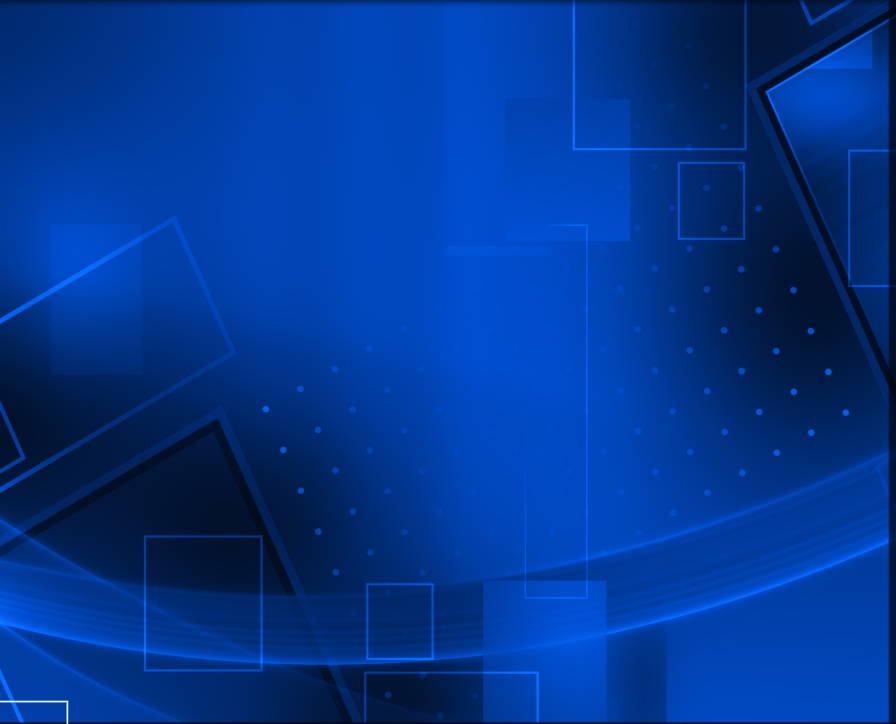
This background is drawn by a WebGL 2 fragment shader. Its source:

```glsl
#version 300 es
precision highp float;
// Deep blue technical backdrop: soft pools of light and shade, tilted panels,
// upright frames, two slanted dot lattices and a curved ribbon of light.
// Brightness is composed as one scalar, then mapped to a blue ramp.
uniform vec2 u_resolution;
out vec4 fragColor;

const float ASPECT = 1.2367;
const vec2 TILT_RIGHT = vec2(0.914, 0.407);
const vec2 TILT_UP = vec2(-0.508, 0.862);
const vec3 NAVY = vec3(0.008, 0.02, 0.045);
const vec3 AZURE = vec3(0.0, 0.375, 1.0);

float hash(float n) {
  n = fract(n * 0.1031);
  n *= n + 33.33;
  return fract(n * (n + n));
}

float noise(float x) {
  float i = floor(x), f = fract(x);
  return mix(hash(i), hash(i + 1.0), f * f * (3.0 - 2.0 * f));
}

// Soft elliptical falloff
float glow(vec2 p, vec2 center, vec2 radius) {
  vec2 q = (p - center) / radius;
  return exp(-dot(q, q));
}

float inside(float d, float px) { return 1.0 - smoothstep(-px, px, d); }

float stroke(float d, float halfWidth, float px) { return inside(abs(d) - halfWidth, px); }

// Upright box given as left, bottom, right, top
float box(vec2 p, vec4 r) {
  vec2 e = abs(p - 0.5 * (r.xy + r.zw)) - 0.5 * (r.zw - r.xy);
  return max(e.x, e.y);
}

// Slanted box hanging from a corner; the sign of size picks its direction
float tiltedBox(vec2 p, vec2 corner, vec2 size) {
  vec2 q = p - corner;
  vec2 s = vec2(dot(q, TILT_RIGHT), dot(q, TILT_UP));
  vec2 e = abs(s + 0.5 * size) - 0.5 * abs(size);
  return max(e.x, e.y);
}

// One quadrant of a slanted lattice, chosen by the sign of side
float dots(vec2 p, vec2 origin, float side, float px) {
  mat2 lattice = mat2(0.02415, -0.0564, 0.0477, 0.0277);
  vec2 g = inverse(lattice) * (p - origin);
  vec2 id = round(g);
  float quadrant = step(-0.5, min(id.x * side, id.y * side));
  return quadrant * inside(length(lattice * (g - id)) - 0.0045, px);
}

float backdrop(vec2 p) {
  float L = 0.72;
  L *= 1.0 - 0.42 * glow(p, vec2(0.0, 1.0), vec2(0.3, 0.25));
  L *= 1.0 - 0.78 * glow(p, vec2(0.0, 0.41), vec2(0.26, 0.19));
  L *= 1.0 - 0.72 * glow(p, vec2(0.33, 0.27), vec2(0.22, 0.18));
  L *= 1.0 - 0.78 * glow(p, vec2(0.54, 0.03), vec2(0.2, 0.16));
  L *= 1.0 - 0.8 * glow(p, vec2(1.13, 0.6), vec2(0.23, 0.28));
  L *= 1.0 - 0.72 * glow(p, vec2(1.05, 0.97), vec2(0.22, 0.2));
  L *= 1.0 - 0.35 * glow(p, vec2(0.89, 0.05), vec2(0.05, 0.13));
  L += 0.12 * glow(p, vec2(0.75, 0.4), vec2(0.18, 0.4));
  L += 0.18 * glow(p, vec2(0.1, 0.6), vec2(0.08, 0.13));
  float sweep = p.y - (0.63 - 0.13 * p.x - 0.1 * p.x * p.x);
  L *= 1.0 - 0.11 * exp(-p.x) * (1.0 - smoothstep(-0.06, 0.01, sweep));
  L *= 1.0 + 0.04 * smoothstep(0.61, 0.62, p.x) * smoothstep(0.5, 0.8, p.y);
  return L * (0.98 + 0.05 * noise(p.x * 14.0));
}

// Curved ribbon with streaks running along it
float ribbon(float L, vec2 p, float px) {
  float low = 0.082 + 0.28 * (p.x - 0.45) * (p.x - 0.45);
  float high = 0.18 + 0.285 * (p.x - 0.4) * (p.x - 0.4);
  float t = (p.y - low) / (high - low);
  float ends = exp(-p.x * 5.0) + 0.9 * smoothstep(0.55, 0.95, p.x);
  float shade = 0.37 + 0.24 * ends + 0.3 * exp(-5.0 * max(t, 0.0));
  shade += 0.3 * exp(-p.x * 6.0) * exp(-8.0 * (t - 0.35) * (t - 0.35));
  shade += 0.1 * (noise(t * 18.0 + p.x * 2.0) - 0.5);
  float body = inside(low - p.y, px) * (1.0 - smoothstep(0.93, 1.03, t));
  L = mix(L, shade, 0.8 * body);
  L += 0.22 * exp(-abs(p.y - low) * 200.0);
  return L + 0.25 * ends * exp(-abs(p.y - high) * 220.0);
}

void main() {
  vec2 p = gl_FragCoord.xy / u_resolution * vec2(ASPECT, 1.0);
  float px = 0.75 / u_resolution.y;
  float L = backdrop(p);

  // Translucent upright blocks
  L += 0.05 * inside(box(p, vec4(0.07, 0.483, 0.196, 0.69)), px);
  L += 0.04 * inside(box(p, vec4(0.617, 0.647, 0.76, 0.66)), px);
  float block = inside(box(p, vec4(0.697, 0.667, 0.87, 0.863)), px);
  L = mix(L, 0.83 - 0.9 * (p.y - 0.667), 0.8 * block);
  block = inside(box(p, vec4(0.92, -0.1, 1.227, 0.23)), px);
  L = mix(L, 0.77 - 0.9 * p.y, 0.65 * block);

  // Dot lattices, fading away from their brightest corners
  float spots = dots(p, vec2(0.367, 0.435), 1.0, px) * exp(-6.5 * max(p.x - 0.37, 0.0));
  spots += dots(p, vec2(1.1675, 0.43), -1.0, px) * glow(p, vec2(1.17, 0.41), vec2(0.32, 0.38));
  L = mix(L, max(L, 0.92), min(spots, 1.0));

  // Tilted panels: left outline, lower left sheet, right window
  float d = tiltedBox(p, vec2(0.2415, 0.702), vec2(0.6, 0.207));
  L += stroke(d + 0.003, 0.0035, px) * (0.07 + 0.5 * exp(-p.x * 9.0));
  d = tiltedBox(p, vec2(0.306, 0.44), vec2(1.0));
  L *= 1.0 - 0.2 * inside(d, px);
  L += 0.15 * stroke(d + 0.006, 0.006, px);
  L *= 1.0 - 0.45 * stroke(d + 0.019, 0.006, px);
  d = tiltedBox(p, vec2(1.03, 0.882), vec2(-1.0, 1.0));
  float pane = 0.2 + 0.55 * glow(p, vec2(1.13, 0.87), vec2(0.13, 0.08));
  pane += 0.25 * glow(p, vec2(1.24, 0.65), vec2(0.09, 0.18));
  pane += 0.2 * inside(box(p, vec4(1.108, 0.905, 1.204, 0.961)), px);
  pane += 0.04 * noise(dot(p, TILT_UP) * 90.0);
  L = mix(L, 0.1, inside(d, px));
  L = mix(L, pane, inside(d + 0.021, px));
  L += 0.27 * stroke(d + 0.005, 0.0055, px);
  L += 0.4 * stroke(d + 0.022, 0.0018, px) * smoothstep(0.5, 0.95, p.y);

  // Small tilted outlines cut by the canvas edges
  vec4 corners[4] = vec4[4](vec4(1.119, 0.965, -0.3, -0.3), vec4(0.035, 0.367, 0.3, -0.3),
                            vec4(1.208, 0.356, -0.3, 0.3), vec4(0.0, 0.075, 0.3, 0.3));
  for (int i = 0; i < 4; i++)
    L += 0.45 * stroke(tiltedBox(p, corners[i].xy, corners[i].zw) + 0.002, 0.0028, px);

  // Crossing waves at lower left, then the ribbon
  float wave = p.y - (0.283 - 0.64 * p.x + 0.31 * p.x * p.x);
  float wave2 = p.y - (0.14 - 0.72 * p.x + 0.7 * p.x * p.x);
  L += 0.2 * inside(wave, px) * exp(wave * 14.0) * exp(-p.x * 2.0);
  L += 0.15 * inside(wave2, px) * exp(-p.x * 3.0);
  L = ribbon(L, p, px);
  L += (0.3 * exp(-abs(wave) * 200.0) + 0.3 * exp(-abs(wave2) * 200.0)) * exp(-p.x * 4.0);
  block = inside(box(p, vec4(0.667, -0.1, 0.837, 0.198)), px);
  L = mix(L, 0.58 + 0.34 * glow(p, vec2(0.79, 0.14), vec2(0.12, 0.15)), 0.7 * block);

  // Upright outlines
  vec4 frames[6] = vec4[6](vec4(0.792, 0.794, 1.029, 1.1), vec4(0.937, 0.67, 1.027, 0.775),
    vec4(1.172, 0.605, 1.3, 0.792), vec4(0.2, 0.074, 0.361, 0.259),
    vec4(0.507, 0.09, 0.597, 0.193), vec4(0.504, -0.1, 0.742, 0.071));
  for (int i = 0; i < 6; i++) L += 0.4 * stroke(box(p, frames[i]), 0.0015, px);
  float fade = mix(1.0 - smoothstep(0.2, 0.4, p.y), 1.0, smoothstep(0.74, 0.8, p.x));
  L += 0.2 * fade * stroke(box(p, vec4(0.725, 0.174, 0.81, 0.689)), 0.001, px);

  // Border shadows, colour ramp and the pale corner outline
  L *= smoothstep(-0.012, 0.012, 1.0 - p.y) * smoothstep(0.0, 0.004, p.y);
  L *= 1.0 - 0.7 * smoothstep(1.225, 1.229, p.x);
  vec3 color = mix(NAVY, AZURE, min(L, 1.0)) + vec3(0.12, 0.2, 0.0) * max(L - 0.8, 0.0);
  color = mix(color, vec3(0.9, 0.96, 1.0), stroke(box(p, vec4(-0.1, -0.1, 0.093, 0.031)), 0.0012, px));
  fragColor = vec4(color, 1.0);
}
```
